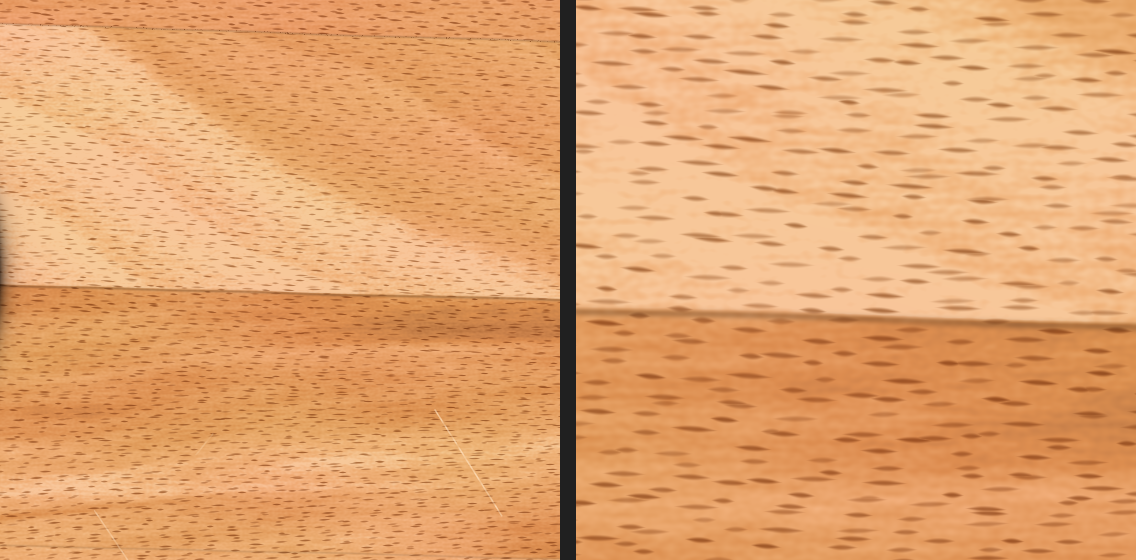
Left, the full canvas; right, a detail of the centre.
Reproduce this texture procedurally as a three.js fragment shader.

```glsl
// Oiled beech boards: three glued planks with growth rings, short pore flecks and a few scratches.
#define RING_PERIOD 0.19
#define RING_DEPTH 0.24
#define GRAIN_DEPTH 0.20
#define FLECK_CELL vec2(0.041, 0.0165)
#define FLECK_LENGTH 0.0105
#define FLECK_WIDTH 0.0017
#define FLECK_TINT vec3(0.67, 0.52, 0.37)
#define EDGE 0.0016
#define SCRATCH_COLOR vec3(1.0, 0.88, 0.74)

varying vec2 vUv;

float hash(vec2 p) {
  vec3 q = fract(vec3(p.xyx) * 0.1031);
  q += dot(q, q.yzx + 33.33);
  return fract((q.x + q.y) * q.z);
}

float cornerGradient(vec2 cell, vec2 offset) {
  float angle = 6.2832 * hash(cell);
  return dot(vec2(cos(angle), sin(angle)), offset);
}

// Gradient noise, about -0.7 to 0.7
float noise(vec2 p) {
  vec2 i = floor(p), f = p - i;
  vec2 u = f * f * f * (f * (f * 6.0 - 15.0) + 10.0);
  vec2 e = vec2(1.0, 0.0);
  return mix(mix(cornerGradient(i, f), cornerGradient(i + e, f - e), u.x),
             mix(cornerGradient(i + e.yx, f - e.yx), cornerGradient(i + 1.0, f - 1.0), u.x), u.y);
}

float bell(float d, float width) {
  return exp(-d * d / (width * width));
}

// Wood colour from dark (0) to pale (1)
vec3 woodRamp(float t) {
  t = clamp(t, -0.25, 1.1) * 4.0;
  vec3 c = mix(vec3(0.70, 0.43, 0.23), vec3(0.79, 0.51, 0.29), clamp(t + 1.0, 0.0, 1.0));
  c = mix(c, vec3(0.86, 0.56, 0.31), clamp(t, 0.0, 1.0));
  c = mix(c, vec3(0.90, 0.63, 0.39), clamp(t - 1.0, 0.0, 1.0));
  c = mix(c, vec3(0.94, 0.69, 0.47), clamp(t - 2.0, 0.0, 1.0));
  return mix(c, vec3(0.97, 0.78, 0.60), clamp(t - 3.0, 0.0, 1.0));
}

// Diagonal rings: each brightens slowly, then drops at a crisp edge
float ringTone(vec2 p) {
  float s = p.y + 0.62 * p.x - 0.09 * smoothstep(0.45, 0.95, p.x);
  s += 0.05 * noise(p * vec2(3.0, 4.0) + 7.0) + 0.008 * noise(p * vec2(14.0, 18.0));
  float f = fract((s - 0.85) / RING_PERIOD);
  float ring = f * (1.0 - smoothstep(0.86, 1.0, f));
  float streak = noise(vec2(s * 34.0, p.x * 2.0));
  return mix(0.97, 0.59, smoothstep(0.95, 1.1, s)) + RING_DEPTH * (ring - 0.5) + 0.10 * streak;
}

// Long, nearly level streaks of the lower plank
float streakTone(vec2 p) {
  float bend = 0.035 * noise(p * vec2(2.5, 4.0) + 3.0);
  float v = p.y - 0.07 * p.x + bend;
  float tone = 0.58 + 0.30 * noise(vec2(p.x * 2.0, v * 13.0)) + 0.26 * noise(vec2(p.x * 3.5, v * 42.0));
  tone -= 0.30 * bell(p.y + 0.03 * p.x - 0.47, 0.06);
  tone -= 0.32 * bell(v - 0.355, 0.022) * smoothstep(0.3, 0.8, p.x);
  tone -= 0.24 * bell(v - 0.255, 0.045);
  tone += 0.20 * bell(v - 0.13, 0.055);
  tone -= 0.32 * bell(v - 0.082, 0.010) * (1.0 - smoothstep(0.3, 0.6, p.x));
  return tone - 0.45 * bell(length((p - vec2(1.0, 0.03)) * vec2(0.35, 1.0)), 0.045);
}

// Tapered dashes, one per jittered cell, in two overlapping layers
float flecks(vec2 p, float boldness) {
  float cover = 0.0;
  for (int i = 0; i < 2; i++) {
    float layer = float(i);
    vec2 q = p / FLECK_CELL + layer * vec2(17.3, 41.55);
    q.x += hash(vec2(floor(q.y), 5.0 + layer));
    vec2 id = floor(q) + layer * 57.0;
    float size = hash(id + 3.1), strength = hash(id + 9.7);
    vec2 jitter = (vec2(hash(id), hash(id + 21.4)) - 0.5) * vec2(0.34, 0.62);
    vec2 d = (fract(q) - 0.5 - jitter) * FLECK_CELL;
    d.y += d.x * 0.10 * (strength - 0.5);
    float reach = d.x / (FLECK_LENGTH * mix(0.55, 1.2, size));
    float dist = abs(d.y) - FLECK_WIDTH * boldness * (1.0 - reach * reach);
    cover = max(cover, (1.0 - smoothstep(-EDGE, EDGE * 0.6, dist)) * mix(0.45, 1.0, strength));
  }
  return cover;
}

float scratch(vec2 p, vec2 a, vec2 b) {
  vec2 ab = b - a;
  float d = length(p - a - ab * clamp(dot(p - a, ab) / dot(ab, ab), 0.0, 1.0));
  return (1.0 - smoothstep(0.0003, 0.0024, d)) * clamp(0.75 + noise(p * 90.0), 0.0, 1.0);
}

void main() {
  vec2 p = vUv;
  float wobble = 0.003 * noise(vec2(p.x * 4.0, 2.0));

  // Signed heights above the glue seams
  float topSeam = p.y - 0.958 + 0.033 * p.x + wobble;
  float midSeam = p.y - 0.492 + 0.026 * p.x + wobble;
  float baseSeam = p.y - 0.026 + 0.024 * p.x - wobble;
  float onTop = smoothstep(-EDGE, EDGE, topSeam);
  float onMid = smoothstep(-EDGE, EDGE, midSeam);
  float onBase = 1.0 - smoothstep(-EDGE, EDGE, baseSeam);

  // Plank tones and fine fibre
  float plainTone = 0.56 + 0.2 * noise(p * vec2(3.0, 45.0));
  float tone = mix(streakTone(p), ringTone(p), onMid);
  tone = mix(tone, plainTone, onTop);
  tone = mix(tone, plainTone + 0.12, onBase);
  tone += GRAIN_DEPTH * (noise(p * vec2(22.0, 190.0)) + 0.7 * noise(p * vec2(150.0, 240.0)));
  vec3 color = woodRamp(tone);
  color *= 1.0 + vec3(0.01, -0.03, 0.01) * (onTop + 1.5 * noise(p * vec2(3.0, 7.0) + 11.0));

  // Pores follow the slightly fanned fibre
  float slope = mix(0.07, -0.045, smoothstep(0.05, 0.5, p.y));
  vec2 fibre = vec2(p.x, p.y - slope * p.x + 0.006 * noise(p * 5.0));
  float pores = flecks(fibre + vec2(0.0, 0.37 * onTop), mix(1.08, 0.95, onMid) + 0.25 * onTop);
  color *= mix(vec3(1.0), FLECK_TINT, pores * 0.9);

  // Seam lines and the shadow at the left edge
  color *= 1.0 - 0.16 * bell(topSeam, 0.002) - 0.20 * bell(midSeam + 0.002, 0.0025) - 0.10 * bell(baseSeam, 0.002);
  color *= 1.0 - 0.65 * exp(-p.x / 0.013) * bell(p.y - 0.51, 0.11);

  // Scratches
  float marks = scratch(p, vec2(0.777, 0.268), vec2(0.896, 0.079));
  marks = max(marks, 0.8 * scratch(p, vec2(0.169, 0.088), vec2(0.228, 0.0)));
  marks = max(marks, 0.4 * scratch(p, vec2(0.380, 0.225), vec2(0.350, 0.188)));
  gl_FragColor = vec4(mix(color, SCRATCH_COLOR, marks * 0.75), 1.0);
}
```
